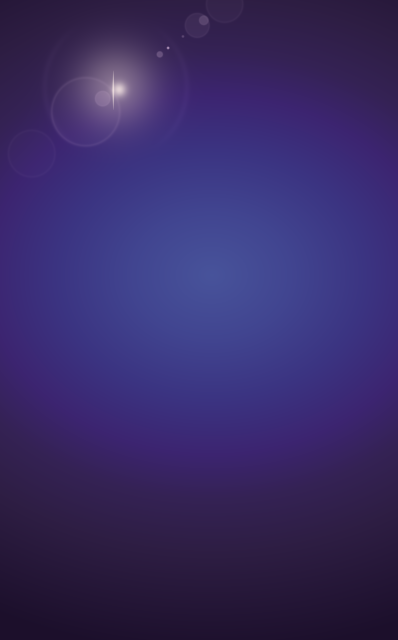
Give the GLSL for this background, as a Shadertoy shader.

```glsl
const vec2 BACKDROP_CENTRE = vec2(0.331, 0.570);
const vec2 BACKDROP_RADII = vec2(0.352, 0.280);
const int STOPS = 7;
const float STOP_AT[STOPS] = float[STOPS](0.0, 0.35, 0.7, 1.0, 1.25, 1.55, 2.1);
const vec3 STOP_COLOUR[STOPS] = vec3[STOPS](
    vec3(0.280, 0.325, 0.605), vec3(0.255, 0.270, 0.565),
    vec3(0.230, 0.200, 0.505), vec3(0.235, 0.142, 0.440),
    vec3(0.205, 0.133, 0.330), vec3(0.178, 0.115, 0.262),
    vec3(0.110, 0.060, 0.170));

const vec2 LAMP = vec2(0.186, 0.860);
const vec2 GLOW_CENTRE = vec2(0.181, 0.864);
const float GLOW_RADIUS = 0.060;
const float CORE_RADIUS = 0.011;
const vec2 STREAK_CENTRE = vec2(0.177, 0.859);
const vec2 STREAK_SIZE = vec2(0.0016, 0.031);
const float HALO_RADIUS = 0.111;
const vec3 GLOW_COLOUR = vec3(0.80, 0.72, 0.74);
const vec3 CORE_COLOUR = vec3(1.00, 0.94, 0.92);
const vec3 GHOST_COLOUR = vec3(0.80, 0.68, 0.82);

// Lens ghosts on one axis: position along it, radius, fill, rim
const vec2 AXIS_START = vec2(0.0495, 0.760);
const vec2 AXIS_END = vec2(0.3510, 0.9935);
const int GHOSTS = 9;
const vec4 GHOST[GHOSTS] = vec4[GHOSTS](
    vec4(0.000, 0.0365, 0.015, 0.035), vec4(0.280, 0.0534, 0.045, 0.090),
    vec4(0.368, 0.0118, 0.190, 0.070), vec4(0.664, 0.0046, 0.280, 0.050),
    vec4(0.707, 0.0018, 0.850, 0.000), vec4(0.784, 0.0018, 0.280, 0.000),
    vec4(0.858, 0.0190, 0.080, 0.050), vec4(0.892, 0.0072, 0.190, 0.050),
    vec4(1.000, 0.0286, 0.040, 0.045));

float bell(float x) { return exp(-x * x); }

vec3 backdrop(vec2 p) {
    float d = length((p - BACKDROP_CENTRE) / BACKDROP_RADII);
    vec3 colour = STOP_COLOUR[0];
    for (int i = 1; i < STOPS; i++) {
        float t = clamp((d - STOP_AT[i - 1]) / (STOP_AT[i] - STOP_AT[i - 1]), 0.0, 1.0);
        colour = mix(colour, STOP_COLOUR[i], t);
    }
    return colour;
}

float ghostLight(vec2 p, vec4 ghost, float pixel) {
    float d = length(p - mix(AXIS_START, AXIS_END, ghost.x)) - ghost.y;
    float disc = 1.0 - smoothstep(-pixel, pixel, d);
    float rim = bell(d / (0.0012 + 0.02 * ghost.y));
    return ghost.z * disc + ghost.w * rim;
}

void mainImage(out vec4 fragColor, in vec2 fragCoord) {
    vec2 p = fragCoord / iResolution.y;
    float pixel = 1.0 / iResolution.y;
    vec3 colour = backdrop(p);

    // Soft glow and the side arcs of its halo
    vec2 g = p - GLOW_CENTRE;
    float r = length(g);
    colour = mix(colour, GLOW_COLOUR, 0.53 * bell(r / GLOW_RADIUS));
    float sides = smoothstep(0.05, 0.11, abs(g.x));
    colour += 0.025 * GHOST_COLOUR * sides * bell((r - HALO_RADIUS) / 0.005);

    for (int i = 0; i < GHOSTS; i++)
        colour = mix(colour, GHOST_COLOUR, ghostLight(p, GHOST[i], pixel));

    // Bright core and tapering vertical streak
    colour = mix(colour, CORE_COLOUR, 0.75 * bell(length(p - LAMP) / CORE_RADIUS));
    vec2 s = abs(p - STREAK_CENTRE) / STREAK_SIZE;
    float taper = max(1.0 - s.y, 0.0);
    colour = mix(colour, CORE_COLOUR, 0.75 * sqrt(taper) * bell(s.x / (0.3 + 0.7 * taper)));

    fragColor = vec4(colour, 1.0);
}
```
